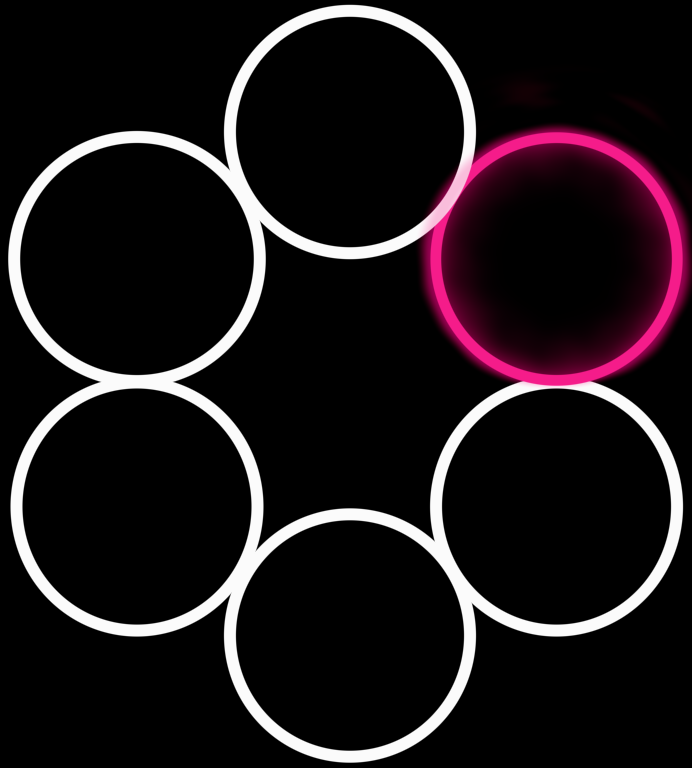
A Shadertoy shader for this background:

```glsl
// Six outlined rings in a hexagon on black, the upper right one glowing pink.

// Lengths are fractions of the canvas height, measured from its middle.
const vec3 WHITE = vec3(0.985);
const vec3 PINK = vec3(0.96, 0.11, 0.54);
const vec3 GLOW_BRIGHT = vec3(0.58, 0.0, 0.31);
const vec3 GLOW_DIM = vec3(0.48, 0.0, 0.16);
const vec3 WISP = vec3(0.08, 0.0, 0.018);

const int RING_COUNT = 6;
const int GLOWING_RING = 1;
const vec2 SIDE_CENTRE = vec2(0.0010, 0.0016);
const vec2 SIDE_ORBIT = vec2(0.3154, 0.3223);
const vec2 POLE_CENTRE = vec2(0.0052, 0.0003);
const vec2 POLE_ORBIT = vec2(0.3154, 0.3278);

const vec2 POLE_RADII = vec2(0.1563, 0.1578);
const vec2 LOWER_RADII = vec2(0.1569, 0.1615);
const vec2 UPPER_RADII = vec2(0.1599, 0.1589);
const vec2 GLOW_RADII = vec2(0.1572, 0.1580);
const float HALF_STROKE = 0.0078;
const float GLOW_HALF_STROKE = 0.0070;

const float HALO_REACH = 0.021;
const float INNER_FALLOFF = 0.026;
const float TINT = 0.28;

vec2 hashGradient(vec2 cell) {
    vec2 h = vec2(dot(cell, vec2(127.1, 311.7)), dot(cell, vec2(269.5, 183.3)));
    return 2.0 * fract(sin(h) * 43758.5) - 1.0;
}

float gradientNoise(vec2 p) {
    vec2 i = floor(p), f = fract(p);
    vec2 u = f * f * f * (f * (f * 6.0 - 15.0) + 10.0);
    vec2 e = vec2(0.0, 1.0);
    float low = mix(dot(hashGradient(i), f),
                    dot(hashGradient(i + e.yx), f - e.yx), u.x);
    float high = mix(dot(hashGradient(i + e.xy), f - e.xy),
                     dot(hashGradient(i + e.yy), f - e.yy), u.x);
    return mix(low, high, u.y);
}

// Approximate signed distance to an axis-aligned ellipse
float ellipseDistance(vec2 p, vec2 radii) {
    float k = length(p / radii);
    return k * (k - 1.0) / max(length(p / (radii * radii)), 1e-4);
}

bool isPole(int k) {
    return k % 3 == 2;
}

vec2 ringCentre(int k) {
    float angle = radians(60.0 * float(k) - 30.0);
    vec2 dir = vec2(cos(angle), sin(angle));
    return isPole(k) ? POLE_CENTRE + POLE_ORBIT * dir : SIDE_CENTRE + SIDE_ORBIT * dir;
}

vec2 ringRadii(int k) {
    if (k == GLOWING_RING) return GLOW_RADII;
    if (isPole(k)) return POLE_RADII;
    return k == 3 ? UPPER_RADII : LOWER_RADII;
}

// Glow strength: a tight uneven halo outside, a slow fade inside
float glowStrength(vec2 p, float d) {
    vec2 dir = p / max(length(p), 1e-4);
    float reach = HALO_REACH + 0.006 * dir.x * dir.x
                - 0.008 * smoothstep(0.8, 1.0, -dir.y)
                + 0.006 * gradientNoise(dir * 3.5 + 7.0);
    float outside = 1.0 - smoothstep(0.25 * reach, reach, d);
    float smoke = 1.0 + 0.5 * gradientNoise(p * 22.0);
    float inside = exp(min(d, 0.0) / (INNER_FALLOFF * smoke));
    inside *= smoothstep(-0.10, -0.04, d);
    return outside * inside;
}

// Faint arcs of smoke above the glowing ring
float wispStrength(vec2 p, float d) {
    vec2 dir = p / max(length(p), 1e-4);
    float band = smoothstep(0.02, 0.05, d) * (1.0 - smoothstep(0.065, 0.1, d));
    float side = smoothstep(0.3, 0.8, dot(dir, vec2(0.5, 0.866)));
    return band * side * smoothstep(-0.05, 0.4, gradientNoise(vec2(dir.x * 2.5, d * 50.0)));
}

void mainImage(out vec4 fragColor, in vec2 fragCoord) {
    vec2 p = (fragCoord - 0.5 * iResolution.xy) / iResolution.y;
    float edge = 0.8 / iResolution.y;

    // Glow behind the rings
    vec2 q = p - ringCentre(GLOWING_RING);
    float glowDistance = ellipseDistance(q, GLOW_RADII);
    float glow = glowStrength(q, glowDistance);
    vec3 color = glow * mix(GLOW_DIM, GLOW_BRIGHT, glow);
    color += WISP * wispStrength(q, glowDistance);

    // Rings, drawn counterclockwise from the lower right
    for (int k = 0; k < RING_COUNT; k++) {
        bool lit = k == GLOWING_RING;
        float d = abs(ellipseDistance(p - ringCentre(k), ringRadii(k)));
        d -= lit ? GLOW_HALF_STROKE : HALF_STROKE;
        vec3 ink = lit ? PINK : mix(WHITE, PINK, TINT * glow);
        color = mix(color, ink, 1.0 - smoothstep(-edge, edge, d));
    }
    fragColor = vec4(color, 1.0);
}
```
